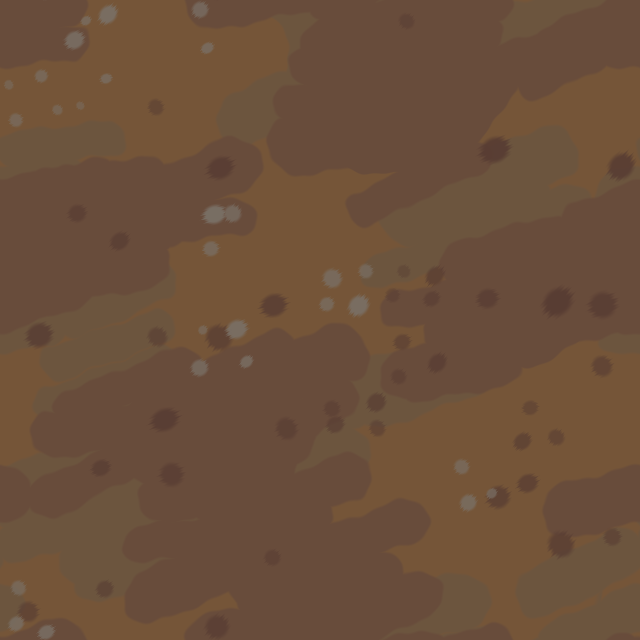
This texture is drawn by a WebGL 1 fragment shader. Its source:

```glsl
precision highp float;
// Tiling painted soil: broad slanted brush patches with dark and pale bristly dabs.
uniform vec2 u_resolution;

#define STROKE_GRID vec2(8.0, 16.0)
#define STROKE_HALF_LENGTH 0.08
#define STROKE_RADIUS 0.036
#define STROKE_TILT 0.29
#define PATCH_LEVEL 0.18
#define OLIVE_SPREAD 0.8
#define OLIVE_GATE 0.08
#define EDGE 0.0028

const float TAU = 6.2831853;
const vec3 OCHRE = vec3(0.459, 0.335, 0.220);
const vec3 OLIVE = vec3(0.424, 0.335, 0.245);
const vec3 BROWN = vec3(0.408, 0.297, 0.231);
const vec3 DARK = vec3(0.342, 0.235, 0.198);
const vec3 PALE = vec3(0.475, 0.435, 0.395);

vec3 hash3(vec2 cell, float seed) {
  vec3 q = fract(cell.xyx * vec3(0.1031, 0.1030, 0.0973) + seed * 0.137);
  q += dot(q, q.yxz + 33.33);
  return fract((q.xxy + q.yzz) * q.zyx);
}

// Wraps a cell index exactly, even where division is rounded
vec2 wrapCell(vec2 cell, vec2 grid) {
  return floor(mod(cell + 0.5, grid));
}

vec2 rotate(vec2 v, float angle) {
  float c = cos(angle), s = sin(angle);
  return vec2(c * v.x + s * v.y, c * v.y - s * v.x);
}

// Broad wrapping field of about unit deviation, drawn out up to the right
float patches(vec2 p) {
  vec2 t = TAU * fract(p);
  return 0.7 * (sin(2.0 * t.y - t.x + 0.6) + sin(3.0 * t.y - t.x + 2.9)
              + sin(t.x + t.y + 4.4) + sin(2.0 * t.x + t.y + 1.3));
}

// Layer 0 is brown; layer 1 is olive, along some of the brown edges only
float cover(vec2 p, float layer) {
  float soil = patches(p);
  if (layer < 0.5) return soil;
  return min(soil + OLIVE_SPREAD, patches(p + vec2(0.37, 0.61)) + OLIVE_GATE);
}

// Union of round-ended brush strokes placed where the layer is present
float strokes(vec2 p, float layer) {
  p += 0.003 * sin(TAU * p.yx * vec2(9.0, 11.0) + layer)
     + 0.0012 * sin(TAU * p.yx * vec2(31.0, 27.0));
  float dist = (PATCH_LEVEL + 0.45 - cover(p, layer)) / 14.0;
  vec2 base = floor(p * STROKE_GRID);
  for (int j = -2; j <= 2; j++) {
    for (int i = -2; i <= 2; i++) {
      vec2 cell = base + vec2(float(i), float(j));
      vec2 id = wrapCell(cell, STROKE_GRID);
      vec3 h = hash3(id, layer + 1.0);
      vec3 k = hash3(id, layer + 5.0);
      vec2 jitter = 0.5 + 0.7 * (h.xy - 0.5);
      if (cover((id + jitter) / STROKE_GRID, layer) + 0.5 * (h.z - 0.5) > PATCH_LEVEL) {
        vec2 q = rotate(p - (cell + jitter) / STROKE_GRID, STROKE_TILT + 0.4 * (k.x - 0.5));
        q.x = max(abs(q.x) - STROKE_HALF_LENGTH * mix(0.65, 1.25, k.y), 0.0);
        dist = min(dist, length(q) - STROKE_RADIUS * mix(0.72, 1.28, k.z));
      }
    }
  }
  return dist;
}

float paint(float dist) {
  return 1.0 - smoothstep(-EDGE, EDGE, dist);
}

// Opacity of scattered dabs; cells of one group appear together
float dabs(vec2 p, float grid, float group, float share, vec2 radii, float seed) {
  float alpha = 0.0;
  vec2 base = floor(p * grid);
  for (int j = -1; j <= 1; j++) {
    for (int i = -1; i <= 1; i++) {
      vec2 cell = base + vec2(float(i), float(j));
      vec2 id = wrapCell(cell, vec2(grid));
      vec3 h = hash3(id, seed);
      vec3 k = hash3(id, seed + 3.0);
      float chosen = hash3(floor((id + 0.5) / group), seed + 7.0).x;
      if (chosen < share && (group < 1.5 || k.z < 0.7)) {
        vec2 centre = (cell + 0.5 + 0.6 * (h.xy - 0.5)) / grid;
        float radius = mix(radii.x, radii.y, h.z);
        vec2 q = rotate(p - centre, mix(0.3, 0.9, k.x)) / radius;
        // Ragged ends along the bristle direction
        float bristle = 0.11 * sin(13.0 * q.y + 40.0 * k.y) + 0.08 * sin(29.0 * q.y + 60.0 * k.x);
        q.x *= (1.0 + bristle) / mix(0.9, 1.3, k.y);
        float dab = 1.0 - smoothstep(0.66, 1.14, length(q));
        alpha = max(alpha, dab * mix(0.5, 1.0, 0.5 * (h.z + k.y)));
      }
    }
  }
  return alpha;
}

void main() {
  vec2 p = gl_FragCoord.xy / u_resolution;
  vec3 color = mix(OCHRE, OLIVE, paint(strokes(p, 1.0)));
  color = mix(color, BROWN, paint(strokes(p, 0.0)));

  // Single dark dabs, small dark clusters, pale clusters
  float dark = dabs(p, 10.0, 1.0, 0.3, vec2(0.013, 0.023), 11.0);
  dark = max(dark, 0.8 * dabs(p, 20.0, 2.0, 0.03, vec2(0.011, 0.015), 23.0));
  color = mix(color, DARK, dark);
  color = mix(color, PALE, dabs(p, 20.0, 2.0, 0.08, vec2(0.007, 0.016), 37.0));

  gl_FragColor = vec4(color, 1.0);
}
```
